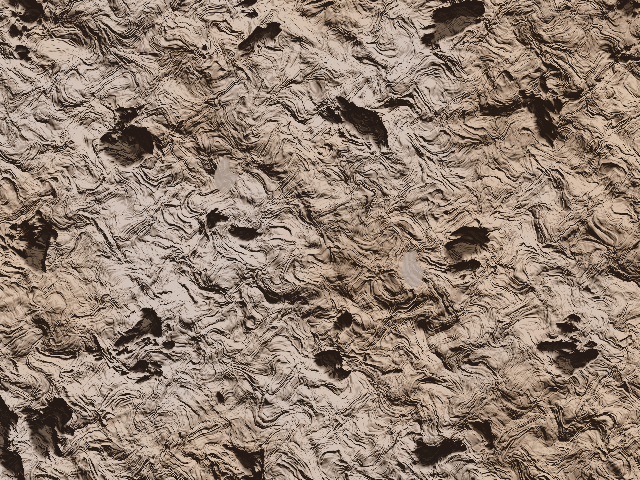
Write a WebGL 1 fragment shader that draws this texture.

```glsl
precision highp float;
// Weathered, crumbly limestone in hard sunlight: a height field of warped
// cellular lumps over layered sine swells and ragged caves, lit from above
// with marched shadows, then coloured through a brown-to-cream tone ramp.
uniform vec2 u_resolution;

const mat2 TURN = mat2(0.8, 0.6, -0.6, 0.8);

vec3 hash3(vec2 cell) {
  vec3 k = vec3(dot(cell, vec2(127.1, 311.7)),
                dot(cell, vec2(269.5, 183.3)),
                dot(cell, vec2(419.2, 371.9)));
  return fract(sin(k) * 43758.55);
}

// Layered, turned and self-warped sines, roughly -0.8 to 0.8.
float swell(vec2 p) {
  float sum = 0.0, amp = 0.5;
  for (int i = 0; i < 5; i++) {
    sum += amp * sin(p.x) * sin(p.y);
    p = TURN * p * 1.8 + 0.7 * sin(p.yx * 1.3) + 2.3;
    amp *= 0.58;
  }
  return sum;
}

// Cellular noise: x is rounded lumps of uneven height, y is sparse pits.
vec2 lumpsAndPits(vec2 p) {
  vec2 base = floor(p), f = p - base, result = vec2(0.0);
  for (int j = -1; j <= 1; j++) {
    for (int i = -1; i <= 1; i++) {
      vec2 cell = vec2(float(i), float(j));
      vec3 rnd = hash3(base + cell);
      vec2 away = cell + rnd.xy - f;
      float d2 = dot(away, away);
      float pit = step(0.84, rnd.z) * (1.0 - smoothstep(0.0, 0.16, d2));
      result = max(result, vec2((0.35 + 0.65 * rnd.z) * (1.0 - d2), pit));
    }
  }
  return result;
}

// Ragged caves, more common at the upper right and along the lower left.
float caves(vec2 p) {
  vec2 right = p - vec2(1.17, 0.92), left = p - vec2(0.08, 0.17);
  float bias = 0.42 * exp(-60.0 * dot(right, right))
             + 0.32 * exp(-28.0 * dot(left, left));
  float ragged = 0.16 * swell(p * 65.0 + 3.0);
  return smoothstep(0.46, 0.66, swell(p * 14.0 + 4.0) + bias + ragged);
}

float relief(vec2 p) {
  float h = 0.04 * swell(p * 7.0) + 0.007 * swell(p * 47.0) - 0.045 * caves(p);
  vec2 q = p + 0.014 * vec2(swell(p * 29.0), swell(p * 29.0 + 9.0));
  float scale = 12.0, height = 0.3;
  for (int i = 0; i < 4; i++) {
    // Bend each layer so that its cells lose their round outlines
    q += 0.24 / scale * sin(q.yx * scale * 4.1 + 1.7 * sin(q * scale * 2.3));
    vec2 c = lumpsAndPits(q * scale);
    h += height / scale * (c.x - (i > 0 ? 0.7 : 0.0) * c.y);
    q = TURN * q + 3.7;
    scale *= 2.2;
    height *= 0.95;
  }
  return h;
}

// Tone 0..1 to stone colour, stops spaced by how much area each covers.
vec3 stone(float t) {
  vec3 c = vec3(0.14, 0.10, 0.08);
  c = mix(c, vec3(0.27, 0.21, 0.17), smoothstep(0.04, 0.16, t));
  c = mix(c, vec3(0.41, 0.34, 0.28), smoothstep(0.14, 0.27, t));
  c = mix(c, vec3(0.55, 0.47, 0.41), smoothstep(0.25, 0.42, t));
  c = mix(c, vec3(0.68, 0.60, 0.54), smoothstep(0.38, 0.62, t));
  return mix(c, vec3(0.83, 0.76, 0.71), smoothstep(0.60, 0.93, t));
}

void main() {
  vec2 p = gl_FragCoord.xy / u_resolution.y;

  // Surface slope and sunlight
  float h = relief(p), e = 0.0016;
  vec2 slope = vec2(relief(p + vec2(e, 0.0)), relief(p + vec2(0.0, e))) - h;
  vec3 normal = normalize(vec3(-slope / e, 1.0));
  vec3 sun = normalize(vec3(0.28, 0.76, 0.62));
  float diffuse = max(dot(normal, sun), 0.0);

  // Shadow march towards the sun
  float blocked = 0.0, reach = 0.004;
  for (int i = 0; i < 6; i++) {
    float rise = relief(p + normalize(sun.xy) * reach) - h;
    blocked = max(blocked, rise / reach - 0.72);
    reach *= 1.7;
  }
  float shadow = smoothstep(0.0, 0.45, blocked);

  // Pale crust on the left, ochre stains elsewhere
  float crust = smoothstep(-0.4, 0.5,
      0.6 * swell(p * 8.0 + 1.5) + 0.25 - 0.6 * abs(p.x - 0.35));
  float sunlit = diffuse * (0.92 + 0.2 * crust + 0.22 * swell(p * 11.0 + 6.0));
  float tone = (0.06 + sunlit * (1.0 - 0.72 * shadow)) * (1.0 - 0.72 * caves(p));

  // Two smooth, faintly ribbed shell fragments set in the rock
  float shell = 0.0;
  for (int i = 0; i < 2; i++) {
    float n = float(i);
    vec2 s = (p - vec2(0.47 + 0.39 * n, 0.635 - 0.195 * n)) * vec2(1.25, 0.9);
    float rim = length(s) + 0.008 * swell(p * 60.0);
    float bite = length(s - vec2(0.025, 0.02));
    float body = (1.0 - smoothstep(0.029, 0.034, rim)) * smoothstep(0.015, 0.02, bite);
    tone = mix(tone, 0.72 + 0.05 * sin(bite * 500.0), 0.8 * body);
    shell = max(shell, body);
  }

  vec3 tint = mix(vec3(1.02, 0.985, 0.93), vec3(0.99, 1.005, 1.03), max(crust, shell));
  gl_FragColor = vec4(stone(tone) * tint, 1.0);
}
```
